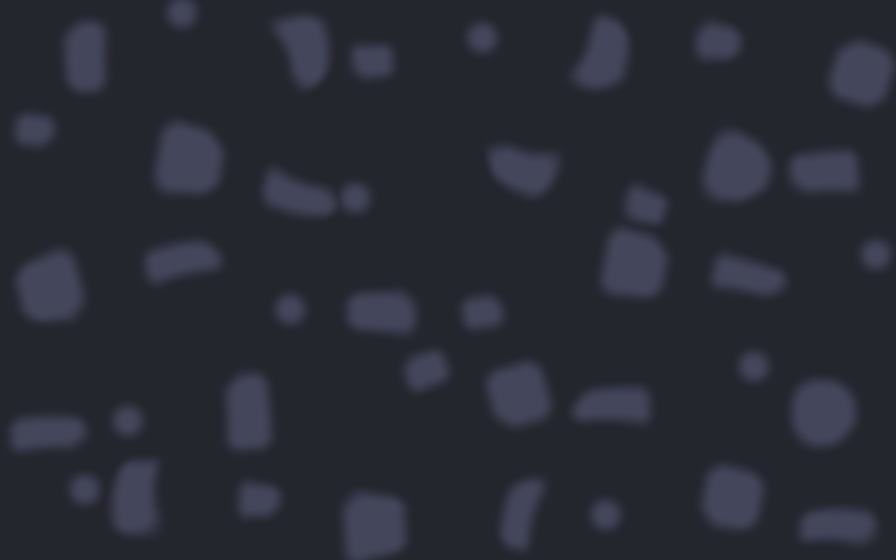
Give the GLSL for this pattern, as a Shadertoy shader.

```glsl
const vec3  GROUND = vec3(0.143, 0.148, 0.180);
const vec3  STONE  = vec3(0.268, 0.273, 0.358);
const float CELL   = 0.2;     // grid spacing, in canvas heights
const float BLUR   = 0.017;   // half width of the soft edge
const float REACH  = 0.103;   // how far a stone may extend from its cell centre
const float TILT   = 0.35;    // largest rotation, radians
const float BEND   = 0.45;    // curvature of the long stones
const float TAPER  = 0.22;    // narrowing towards one end
const float CUT    = 0.53;    // position of the chipped corner
const float HOLE   = 0.021;   // radius of the rare hole
const float HOLED  = 0.97;    // kinds above this carry a hole

float hash(vec2 p) {
    return fract(sin(dot(p, vec2(127.1, 311.7))) * 43758.5453);
}

float signedHash(vec2 p) {
    return 2.0 * hash(p) - 1.0;
}

float smoothMax(float a, float b, float k) {
    float h = max(k - abs(a - b), 0.0) / k;
    return max(a, b) + 0.25 * h * h * k;
}

float roundedBox(vec2 p, vec2 halfSize, float radius) {
    vec2 q = abs(p) - halfSize + radius;
    return length(max(q, 0.0)) + min(max(q.x, q.y), 0.0) - radius;
}

// Half size of a stone: dot, pebble, bar, oval or chunk
vec2 stoneSize(float kind) {
    if (kind < 0.20) return vec2(0.025);
    if (kind < 0.39) return vec2(0.037, 0.029);
    if (kind < 0.58) return vec2(0.068, 0.028);
    if (kind < 0.78) return vec2(0.063, 0.036);
    return vec2(0.055, 0.057);
}

float stone(vec2 p, vec2 cell) {
    float kind = fract(cell.x * 0.618 + cell.y * 0.37 + 0.15 * hash(cell + 3.1));
    vec2 size = stoneSize(kind);
    bool isDot = kind < 0.20;
    bool isLong = kind > 0.39 && kind < 0.78;
    if (!isDot) size *= mix(0.92, 1.06, hash(cell + 5.7));

    // Bars lie mostly flat, ovals mostly stand
    bool upright = isLong && hash(cell + 8.3) < (kind < 0.58 ? 0.25 : 0.75);

    // Scatter inside the room the stone leaves in its cell
    vec2 room = max(REACH - (upright ? size.yx : size), 0.01);
    p -= (cell + 0.5) * CELL;
    p -= room * vec2(signedHash(cell + 11.9), signedHash(cell + 17.3));
    if (isDot) return length(p) - size.x;
    if (upright) p = vec2(p.y, -p.x);

    // Tilt, bend and taper
    float angle = TILT * signedHash(cell + 23.7);
    float c = cos(angle), s = sin(angle);
    p = mat2(c, s, -s, c) * p;
    vec2 q = p;
    if (isLong) {
        float along = p.x / size.x;
        q.y += BEND * signedHash(cell + 29.1) * size.y * (along * along - 0.4);
    }
    q.y *= 1.0 + TAPER * signedHash(cell + 31.3) * clamp(p.x / size.x, -1.0, 1.0);

    // Rounded body with one chipped corner
    float radius = min(size.x, size.y) * mix(0.45, 0.95, hash(cell + 37.9));
    float d = roundedBox(q, size, radius);
    vec2 corner = vec2(hash(cell + 41.3) < 0.5 ? -1.0 : 1.0,
                       hash(cell + 43.7) < 0.5 ? -1.0 : 1.0);
    float chip = dot(q, corner) * 0.7071 - CUT * (size.x + size.y);
    d = smoothMax(d, chip, 0.012);

    return kind > HOLED ? max(d, HOLE - length(p)) : d;
}

void mainImage(out vec4 fragColor, in vec2 fragCoord) {
    vec2 uv = fragCoord / iResolution.y;
    vec2 home = floor(uv / CELL);

    // Nearest stone among the neighbouring cells
    float d = 1.0;
    for (int y = -1; y <= 1; y++)
        for (int x = -1; x <= 1; x++) {
            vec2 cell = home + vec2(x, y);
            vec2 grid = floor(iResolution.xy / iResolution.y / CELL + 0.01);
            bool inside = all(greaterThanEqual(cell, vec2(0.0))) && all(lessThan(cell, grid));
            if (inside) d = min(d, stone(uv, cell));
        }

    float cover = 1.0 - smoothstep(-BLUR, BLUR, d);
    fragColor = vec4(mix(GROUND, STONE, cover), 1.0);
}
```
